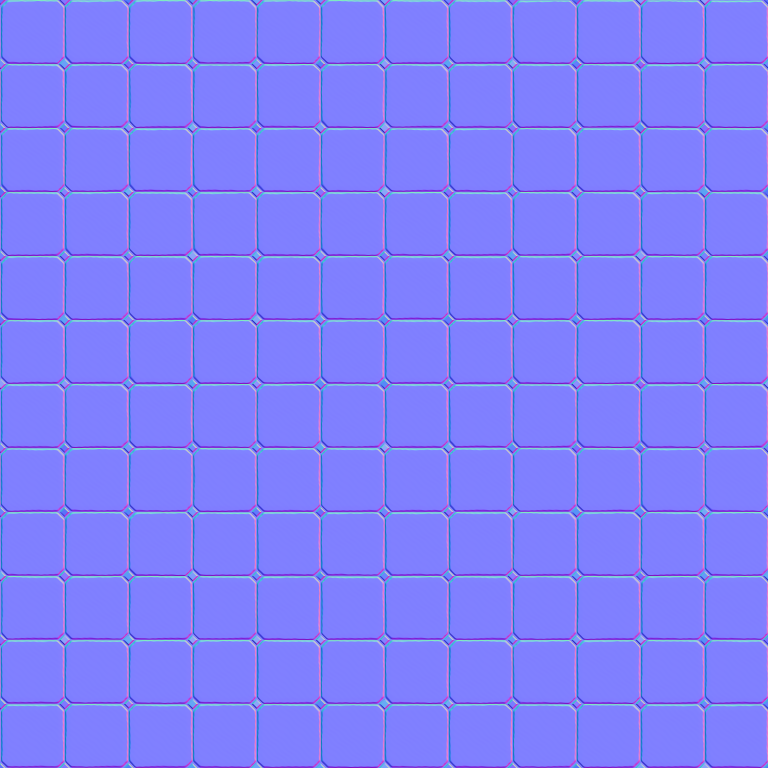
This texture map is drawn by a WebGL 2 fragment shader. Its source:

```glsl
#version 300 es
precision highp float;
// Tangent-space normal map of worn chamfered square tiles with small corner diamonds.

#define REPEATS 12.0       // tiles across and down
#define JOINT 0.003        // half width of the joint, in tiles
#define JITTER 0.007       // random extra inset of each tile side
#define BEVEL 0.025        // width of the worn tile edge
#define DEPTH 0.031        // drop from tile face to joint
#define CHAMFER 0.112      // corner cut of the tiles
#define DIAMOND 0.080      // half diagonal of the corner insets
#define ROUNDING 0.016     // softness of the tile corners
#define WEAR 0.0015        // waviness of the edges
#define MOTTLE 0.0004      // faint unevenness of the faces
#define SAMPLES 4          // supersampling per axis

uniform vec2 u_resolution;
out vec4 fragColor;

const float TAU = 6.2831853;
const vec2 GRID_SHIFT = vec2(0.010, 0.0);

vec4 hash4(vec2 cell) {
    vec2 id = mod(cell, REPEATS);
    vec4 h = fract(vec4(id.xyx, id.y) * vec4(0.1031, 0.1030, 0.0973, 0.1099) + 0.137);
    h += dot(h, h.wzxy + 33.33);
    return fract((h.xxyz + h.yzzw) * h.zywx);
}

float smoothMax(float a, float b, float k) {
    float t = max(k - abs(a - b), 0.0) / k;
    return max(a, b) + 0.25 * k * t * t;
}

// Layered sines; whole-number frequencies over the canvas make them wrap.
float waves(vec2 p, float phase) {
    vec2 uv = p / REPEATS * TAU;
    float n = sin(dot(uv, vec2(9.0, 13.0)) + phase);
    n += 0.6 * sin(dot(uv, vec2(-31.0, 26.0)) + 1.7 * n + phase * 2.0);
    n += 0.4 * sin(dot(uv, vec2(107.0, 121.0)) + 1.3 * n);
    return n / 2.0;
}

// Falls from 0 on the face to -DEPTH at the edge, where d reaches 0.
float bevelProfile(float d, float width) {
    float t = clamp(d / width + 1.0, 0.0, 1.0);
    return -DEPTH * t * t;
}

float tileHeight(vec2 p) {
    vec2 cell = floor(p);
    vec2 q = p - cell - 0.5;
    vec4 rnd = hash4(cell);
    float wave = waves(p, rnd.x * TAU);

    // Each side has its own inset
    vec4 sides = vec4(q, -q) - 0.5 + JOINT + JITTER * rnd * rnd;
    float box = max(max(sides.x, sides.z), max(sides.y, sides.w));
    float cut = (abs(q.x) + abs(q.y) - 1.0 + CHAMFER) * 0.7071;
    float d = smoothMax(box, cut, ROUNDING) + WEAR * wave;

    float width = BEVEL * (1.0 + 0.4 * wave);
    float pillow = smoothstep(-0.10, 0.0, d);
    return bevelProfile(d, width) - 0.0012 * pillow
         + MOTTLE * wave * (1.0 - pillow);
}

float diamondHeight(vec2 p) {
    vec2 corner = floor(p + 0.5);
    vec2 q = p - corner;
    vec4 rnd = hash4(corner + 5.0);
    float radius = DIAMOND * (0.9 + 0.2 * rnd.x);
    float d = (abs(q.x) + abs(q.y) - radius) * 0.7071;
    vec2 tilt = (rnd.yz - 0.5) * 0.5 + vec2(0.12, -0.12);
    float inside = 1.0 - smoothstep(-0.015, 0.0, d);
    return bevelProfile(d, 0.019) + dot(q, tilt) * inside;
}

float height(vec2 p) {
    return max(tileHeight(p), diamondHeight(p));
}

vec3 surfaceNormal(vec2 p) {
    vec2 e = vec2(0.002, 0.0);
    vec2 slope = vec2(height(p + e.xy) - height(p - e.xy),
                      height(p + e.yx) - height(p - e.yx)) / (2.0 * e.x);
    return normalize(vec3(-slope, 1.0));
}

void main() {
    // Average the normals within each pixel
    vec3 sum = vec3(0.0);
    for (int j = 0; j < SAMPLES; j++) {
        for (int i = 0; i < SAMPLES; i++) {
            vec2 offset = (vec2(i, j) + 0.5) / float(SAMPLES) - 0.5;
            vec2 uv = (gl_FragCoord.xy + offset) / u_resolution;
            sum += surfaceNormal(uv * REPEATS - GRID_SHIFT);
        }
    }
    vec3 normal = sum / float(SAMPLES * SAMPLES);
    fragColor = vec4(0.5 + 0.5 * normal, 1.0);
}
```
